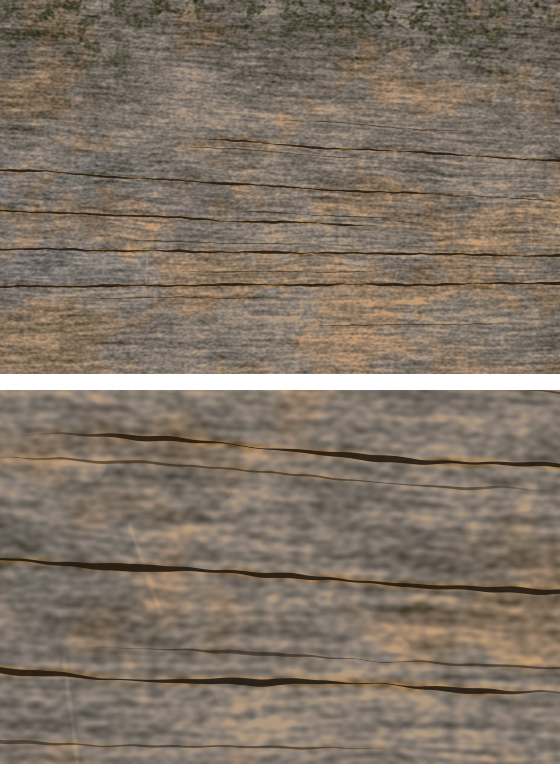
Top, the full canvas; bottom, a detail of the centre.
A Shadertoy shader for this texture:

```glsl
// Weathered wooden boards: fine horizontal grain with wavy growth figure,
// long ochre-rimmed cracks, pale scratches and moss along the top edge.
// Stretched gradient noise sets a tone, which a five-colour ramp then tints.

const vec3 SHADOW = vec3(0.31, 0.29, 0.24);
const vec3 SLATE  = vec3(0.40, 0.37, 0.34);
const vec3 GREY   = vec3(0.47, 0.44, 0.40);
const vec3 SILVER = vec3(0.56, 0.51, 0.47);
const vec3 SAND   = vec3(0.66, 0.58, 0.49);
const vec3 TAN    = vec3(0.53, 0.45, 0.36);
const vec3 OCHRE  = vec3(0.56, 0.42, 0.24);
const vec3 MOSS   = vec3(0.25, 0.25, 0.17);
const vec3 GAP    = vec3(0.12, 0.09, 0.06);

const float MEAN_TONE   = 2.25;   // position on the ramp, 0 to 4
const float STREAKS     = 0.55;
const float FIGURE      = 0.38;
const float SPECKLE     = 0.48;
const float BLOTCHES    = 0.36;
const float CRACK_WIDTH = 0.0024;
const int   MAIN_CRACKS = 5;
const int   HAIRLINES   = 8;
const int   SCRATCHES   = 12;
const float TAU = 6.28318;

float hash(vec2 p) {
    vec3 q = fract(p.xyx * 0.1031);
    q += dot(q, q.yzx + 33.33);
    return fract((q.x + q.y) * q.z);
}

float corner(vec2 cell, vec2 offset) {
    float angle = TAU * hash(cell);
    return dot(vec2(cos(angle), sin(angle)), offset);
}

// Gradient noise, scaled to a spread of about one
float noise(vec2 p) {
    vec2 i = floor(p), f = p - i, e = vec2(1.0, 0.0);
    vec2 w = f * f * f * (f * (f * 6.0 - 15.0) + 10.0);
    float low  = mix(corner(i, f), corner(i + e, f - e), w.x);
    float high = mix(corner(i + e.yx, f - e.yx), corner(i + 1.0, f - 1.0), w.x);
    return 4.5 * mix(low, high, w.y);
}

vec3 woodRamp(float t) {
    vec3 c = mix(SHADOW, SLATE, clamp(t, -1.5, 1.0));
    c = mix(c, GREY,   clamp(t - 1.0, 0.0, 1.0));
    c = mix(c, SILVER, clamp(t - 2.0, 0.0, 1.0));
    return mix(c, SAND, clamp(t - 3.0, 0.0, 1.3));
}

// Upper boards lean downwards to the right
float lean(float y) {
    return mix(0.007, -0.058, smoothstep(0.22, 0.55, y));
}

float segmentDistance(vec2 p, vec2 a, vec2 b) {
    vec2 d = b - a;
    return length(p - a - d * clamp(dot(p - a, d) / dot(d, d), 0.0, 1.0));
}

// Dark gap in x, ochre rim in y
vec2 crack(vec2 p, float height, float from, float to, float width, float seed) {
    float path = height + lean(height) * p.x + 0.0018 * noise(vec2(p.x * 4.0, seed))
               + 0.0007 * noise(vec2(p.x * 28.0, seed + 7.0));
    float ends = smoothstep(from, from + 0.12, p.x) * (1.0 - smoothstep(to - 0.12, to, p.x));
    float d = abs(p.y - path), aa = 1.0 / iResolution.y;
    float w = width * ends * clamp(0.8 + 0.45 * noise(vec2(p.x * 9.0, seed + 3.0)), 0.1, 1.6);
    float gap = 1.0 - smoothstep(w - 0.5 * aa, w + 0.8 * aa, d);
    float patchy = clamp(0.6 + 0.35 * noise(vec2(p.x * 17.0, p.y * 90.0)), 0.0, 1.0);
    float rim = (1.0 - smoothstep(width, width * 3.4, d)) * patchy;
    return vec2(gap, rim) * ends;
}

void mainImage(out vec4 fragColor, in vec2 fragCoord) {
    vec2 p = fragCoord / iResolution.y;
    float middle = smoothstep(0.15, 0.3, p.y) * (1.0 - smoothstep(0.5, 0.68, p.y));

    // Grain follows the lean of the boards and bends gently
    vec2 g = vec2(p.x, p.y - lean(p.y) * p.x);
    g.y += 0.004 * noise(p * vec2(2.0, 5.0)) + 0.0025 * middle * noise(p * vec2(9.0, 16.0));
    float streaks = 0.7 * noise(g * vec2(5.0, 62.0)) + 0.7 * noise(g * vec2(13.0, 125.0));
    float rings = g.y * 48.0 + 0.5 * noise(p * vec2(5.0, 13.0));
    float figure = sin(TAU * rings) * clamp(0.6 + 0.6 * noise(p * vec2(4.0, 19.0)), 0.0, 1.6);
    float speckle = 0.75 * noise(p * vec2(95.0, 150.0)) + 0.65 * noise(p * vec2(45.0, 80.0));
    float blotches = 0.8 * noise(p * vec2(3.0, 5.0)) + 0.6 * noise(p * vec2(9.0, 17.0));

    // Broad light: dark top, warm pale bottom centre, dim sides
    float tone = MEAN_TONE - 0.75 * smoothstep(0.5, 1.0, p.y) - 0.35 * smoothstep(0.45, 0.8, abs(p.x - 0.8));
    tone += 0.35 * (1.0 - smoothstep(0.0, 0.5, length((p - vec2(0.85, 0.2)) * vec2(0.8, 1.4))));
    tone += STREAKS * streaks + FIGURE * mix(0.35, 1.0, middle) * figure;
    tone += SPECKLE * speckle + BLOTCHES * blotches;

    // Pale worn chips and thin scratches
    float chips = smoothstep(1.5, 2.2, noise(p * vec2(13.0, 24.0)) + 0.35 * noise(p * 60.0));
    tone += 0.9 * chips;
    for (int i = 0; i < SCRATCHES; i++) {
        float k = float(i) + 1.0;
        vec2 start = vec2(1.5 * hash(vec2(k, 2.0)), 0.2 + 0.7 * hash(vec2(k, 5.0)));
        vec2 run = vec2(0.09 * (hash(vec2(k, 8.0)) - 0.5), 0.04 + 0.1 * hash(vec2(k, 11.0)));
        float d = segmentDistance(p, start, start + run) + 0.0006 * noise(p * 40.0);
        tone += 0.75 * (1.0 - smoothstep(0.0005, 0.0035, d));
    }
    vec3 color = woodRamp(tone);

    // Warm stains low down, cool grey on the left
    float warmth = smoothstep(-0.3, 1.5, noise(p * vec2(3.5, 6.0) + 9.0) + 0.5 * noise(p * 19.0) + 0.7 - 1.6 * p.y);
    color *= mix(vec3(1.0), TAN / GREY, 0.9 * warmth);
    float cool = middle * (1.0 - smoothstep(0.1, 0.8, p.x));
    color *= mix(vec3(1.0), vec3(0.96, 0.99, 1.04), cool);

    // Moss in ragged clumps
    float clumps = smoothstep(-0.4, 1.3, noise(p * vec2(20.0, 28.0)) + 0.7 * noise(p * 75.0));
    float moss = smoothstep(0.74, 1.0, p.y + 0.04 * noise(p * 5.0)) * clumps;
    color = mix(color, MOSS * (1.0 + 0.2 * speckle), 0.85 * moss);

    // Long cracks between boards, then short hairlines
    vec2 split = vec2(0.0);
    for (int i = 0; i < MAIN_CRACKS; i++) {
        float k = float(i);
        float from = i == MAIN_CRACKS - 1 ? 0.5 : -0.2;
        float to = i == 2 || i == 3 ? 0.55 + 0.25 * k : 1.9;
        split = max(split, crack(p, 0.233 + 0.098 * k + 0.002 * k * k, from, to, CRACK_WIDTH * (1.1 - 0.08 * k), k * 13.0));
    }
    for (int i = 0; i < HAIRLINES; i++) {
        float k = float(i), from = 1.1 * hash(vec2(k, 31.0));
        float height = 0.1 + 0.085 * k + 0.03 * hash(vec2(k, 37.0));
        split = max(split, 0.6 * crack(p, height, from, from + 0.6, 0.4 * CRACK_WIDTH, k * 17.0 + 5.0));
    }
    color = mix(color, OCHRE * (1.0 + 0.15 * speckle), 0.7 * split.y);
    color = mix(color, GAP, 0.88 * split.x);
    fragColor = vec4(clamp(color, 0.0, 1.0), 1.0);
}
```
